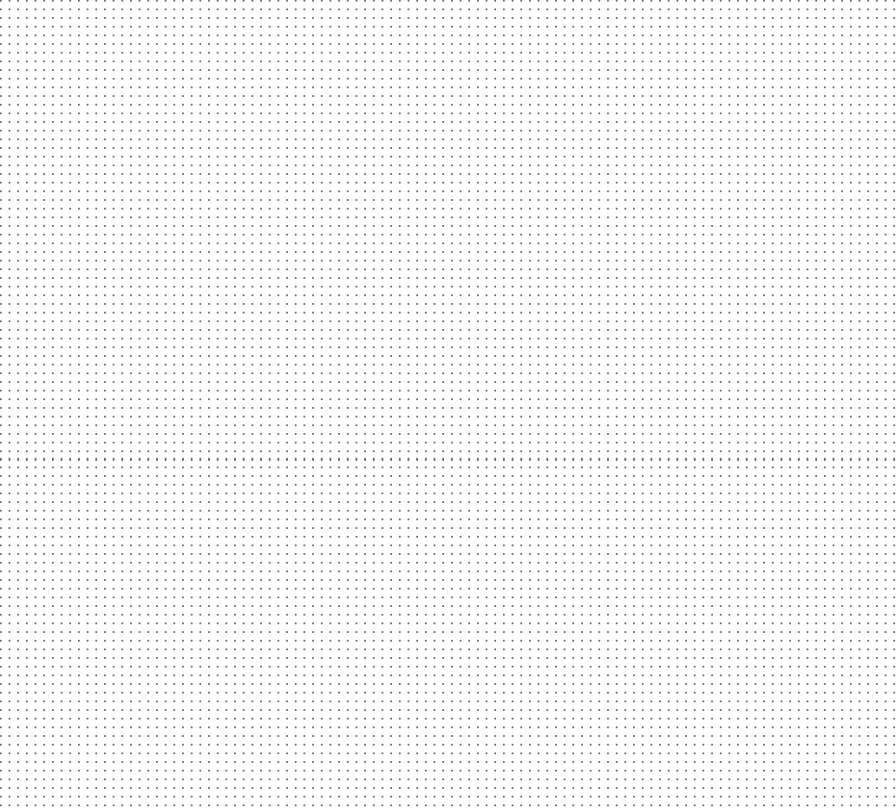
This pattern is drawn by a Shadertoy shader. Its source:

```glsl
#define PAPER vec3(1.0)
#define INK vec3(0.38, 0.395, 0.41)
#define COLUMNS 103.3
#define ROW_PITCH 0.00967
#define DOT_SIZE 0.00196
#define LEFT_MARGIN 0.0009
#define TOP_MARGIN 0.0008
#define SEAM_ROW 53.0
#define SEAM_DEPTH 0.512

// Share of one pixel covered by evenly spaced bars, limited to a range of indices
float barCoverage(float x, float start, float pitch, float first, float last, float pixel) {
    float index = clamp(round((x - start) / pitch), first, last);
    float offset = abs(x - start - index * pitch);
    float overlap = 0.5 * (DOT_SIZE + pixel) - offset;
    return clamp(overlap, 0.0, min(DOT_SIZE, pixel)) / pixel;
}

void mainImage(out vec4 fragColor, in vec2 fragCoord) {
    // Canvas widths, measured from the upper left
    float pixel = 1.0 / iResolution.x;
    vec2 p = vec2(fragCoord.x, iResolution.y - fragCoord.y) * pixel;

    float columns = barCoverage(p.x, LEFT_MARGIN, 1.0 / COLUMNS, 0.0, COLUMNS, pixel);

    // Two sheets of rows overlap slightly, giving one heavier row at the seam
    float upper = barCoverage(p.y, TOP_MARGIN, ROW_PITCH, 0.0, SEAM_ROW, pixel);
    float lower = barCoverage(p.y, SEAM_DEPTH, ROW_PITCH, 0.0, SEAM_ROW, pixel);
    float rows = min(upper + lower, 1.0);

    fragColor = vec4(mix(PAPER, INK, columns * rows), 1.0);
}
```
